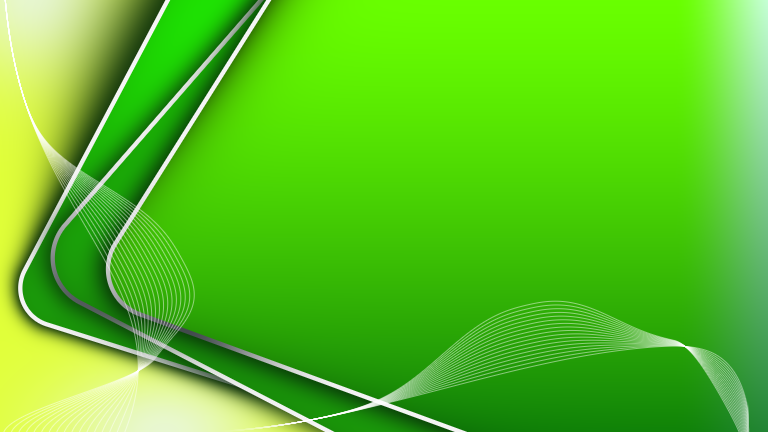
This background is drawn by a Shadertoy shader. Its source:

```glsl
const vec3 GREEN_LOW = vec3(0.06, 0.51, 0.03);
const vec3 GREEN_HIGH = vec3(0.41, 1.00, 0.00);
const float GREEN_CURVE = 1.3;
const vec3 PANEL_LOW = vec3(0.11, 0.64, 0.04);
const vec3 PANEL_HIGH = vec3(0.12, 0.90, 0.01);
const vec3 YELLOW = vec3(0.88, 1.00, 0.22);
const vec3 PALE = vec3(0.91, 0.97, 0.82);
const vec3 MINT_LOW = vec3(0.14, 0.52, 0.22);
const vec3 MINT_HIGH = vec3(0.80, 1.00, 0.90);
const vec3 SHADOW = vec3(0.02, 0.16, 0.03);
const vec3 RIM_LIGHT = vec3(0.96);
const vec3 RIM_DARK = vec3(0.26, 0.29, 0.30);
const float RIM_HALF_WIDTH = 0.005;
const float RIM_DIM_SIZE = 0.20;
const float INNER_SHADE_WIDTH = 0.045;
const float STRAND_HALF_WIDTH = 0.001;
const float STRAND_ALPHA = 0.55;
const int STRANDS = 17;

// A rounded wedge: two edges leave the corner centre along upper and lower
struct Panel {
    vec2 corner;
    float radius;
    vec2 upper;
    vec2 lower;
    vec2 dimCentre;
    float dimming;
};

const Panel OUTER = Panel(vec2(0.135, 0.333), 0.088,
    vec2(0.468, 0.884), vec2(0.954, -0.301), vec2(0.50, 0.12), 0.35);
const Panel MIDDLE = Panel(vec2(0.238, 0.403), 0.116,
    vec2(0.657, 0.754), vec2(0.888, -0.460), vec2(0.19, 0.31), 0.9);
const Panel INNER = Panel(vec2(0.361, 0.377), 0.111,
    vec2(0.533, 0.846), vec2(0.939, -0.344), vec2(0.43, 0.24), 1.0);

float pixel() { return 1.0 / iResolution.y; }

float cover(float d) { return clamp(0.5 - d / pixel(), 0.0, 1.0); }

float bump(float x, float centre, float width, float power) {
    return exp(-pow(abs(x - centre) / width, power));
}

float cross2(vec2 a, vec2 b) { return a.x * b.y - a.y * b.x; }

float rayDistance(vec2 q, vec2 dir) {
    return length(q - dir * max(dot(q, dir), 0.0));
}

float wedgeDistance(vec2 p, Panel s) {
    vec2 q = p - s.corner;
    bool inside = cross2(s.lower, q) > 0.0 && cross2(q, s.upper) > 0.0;
    float d = min(rayDistance(q, s.upper), rayDistance(q, s.lower));
    return (inside ? -d : d) - s.radius;
}

// Cast shadow (x strength, y width), shaded fill, then metallic rim
vec3 drawPanel(vec3 col, vec2 p, Panel s, vec3 fill, vec2 shadow, float innerShade) {
    float d = wedgeDistance(p, s);
    col = mix(col, SHADOW, shadow.x * bump(max(d, 0.0), 0.0, shadow.y, 1.6));
    fill *= 1.0 - innerShade * exp(min(d, 0.0) / INNER_SHADE_WIDTH);
    col = mix(col, fill, cover(d));
    float dim = s.dimming * bump(distance(p, s.dimCentre), 0.0, RIM_DIM_SIZE, 2.0);
    return mix(col, mix(RIM_LIGHT, RIM_DARK, dim), cover(abs(d) - RIM_HALF_WIDTH));
}

// Ribbon profiles: x is the base curve, y the signed spread of the strands
vec2 leftRibbon(float y) {
    float spread = 0.18 * bump(y, 0.4, 0.2, 3.0) - 0.28 * smoothstep(0.17, 0.0, y);
    return vec2(0.32 * bump(y, 0.15, 0.47, 2.0), spread);
}

vec2 rightRibbon(float x) {
    float tail = pow(max(x - 1.5, 0.0) / 0.235, 4.0);
    float base = 0.2 * smoothstep(0.45, 1.6, x) * sqrt(max(1.0 - tail, 0.0));
    float spread = 0.145 * bump(x, 1.22, 0.24, 2.5) - 0.12 * smoothstep(1.56, 1.72, x);
    return vec2(base, spread);
}

// Combined opacity of evenly spread strands
float strands(float across, vec2 curve, vec2 slope) {
    float clearance = 1.0;
    float thin = min(1.0, 2.0 * STRAND_HALF_WIDTH / pixel());
    float halfWidth = max(STRAND_HALF_WIDTH, 0.5 * pixel());
    for (int i = 0; i < STRANDS; i++) {
        float t = float(i) / float(STRANDS - 1);
        float grad = slope.x + slope.y * t;
        float d = abs(across - curve.x - curve.y * t) / sqrt(1.0 + grad * grad);
        clearance *= 1.0 - STRAND_ALPHA * thin * cover(d - halfWidth);
    }
    return 1.0 - clearance;
}

void mainImage(out vec4 fragColor, in vec2 fragCoord) {
    vec2 p = fragCoord / iResolution.y;

    // Yellow side with pale corners
    float pale = bump(distance(p, vec2(0.08, 1.02)), 0.0, 0.2, 2.0)
               + bump(length((p - vec2(0.38, 0.0)) * vec2(0.6, 1.0)), 0.0, 0.15, 2.0);
    vec3 col = mix(YELLOW, PALE, min(pale, 1.0));

    // Stacked panels
    float height = smoothstep(0.3, 1.0, p.y);
    vec3 panelFill = mix(PANEL_LOW, PANEL_HIGH, height);
    vec3 mainFill = mix(GREEN_LOW, GREEN_HIGH, 1.0 - pow(max(1.0 - p.y, 0.0), GREEN_CURVE));
    mainFill = mix(mainFill, mix(MINT_LOW, MINT_HIGH, p.y), smoothstep(1.56, 1.82, p.x));
    col = drawPanel(col, p, OUTER, panelFill, vec2(0.9, mix(0.022, 0.105, height)), 0.1);
    col = drawPanel(col, p, MIDDLE, panelFill, vec2(0.6, 0.032), 0.15);
    col = drawPanel(col, p, INNER, mainFill, vec2(0.75, 0.036), mix(0.12, 0.6, height));

    // Fine strand ribbons
    const float STEP = 0.002;
    vec2 left = leftRibbon(p.y);
    vec2 right = rightRibbon(p.x);
    float glow = strands(p.x, left, (leftRibbon(p.y + STEP) - left) / STEP);
    float sweep = strands(p.y, right, (rightRibbon(p.x + STEP) - right) / STEP);
    sweep *= smoothstep(0.5, 0.7, p.x) * smoothstep(1.737, 1.73, p.x);
    col = mix(col, vec3(1.0), max(glow, sweep));

    fragColor = vec4(col, 1.0);
}
```
